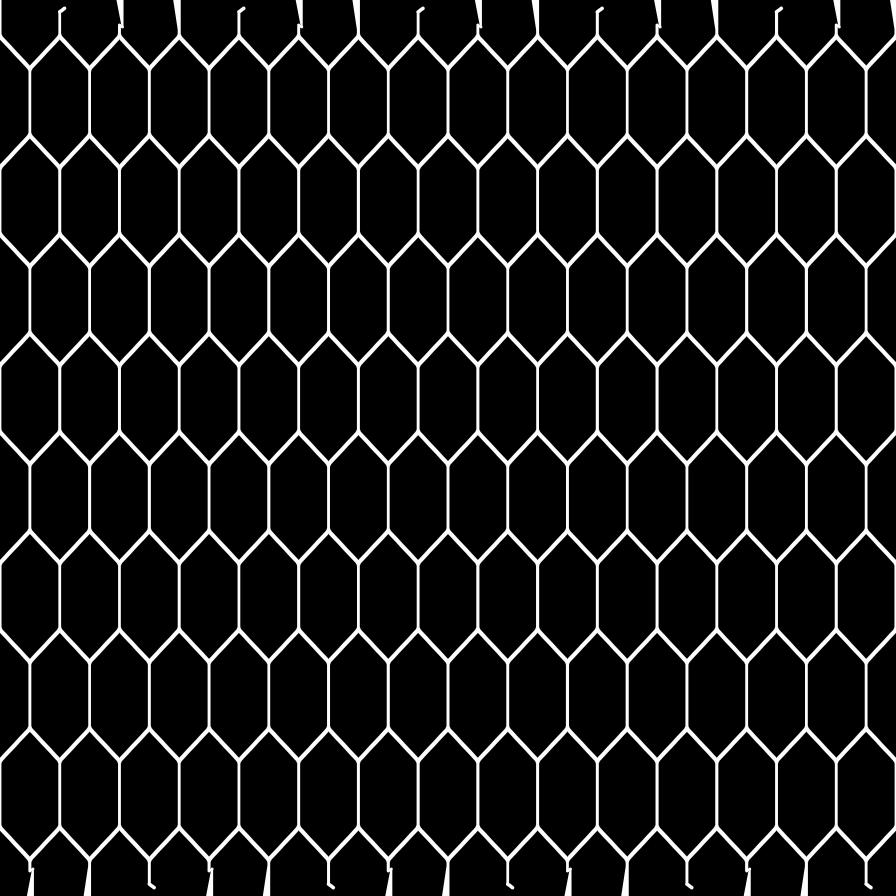
Give the GLSL for this pattern, as a WebGL 2 fragment shader.

```glsl
#version 300 es
precision highp float;

uniform vec2 u_resolution;
out vec4 outColor;

// Lengths are measured in column widths
const float COLUMNS = 15.0;
const float ROW_PITCH = 1.6553;
const float FIRST_PEAK = 0.613;
const float ZIGZAG_HEIGHT = 0.535;
const float UPRIGHT_RADIUS = 0.0245;
const float DIAGONAL_RADIUS = 0.035;
const float JOINT_BLEND = 0.03;
const vec3 GROUND = vec3(0.0);
const vec3 WIRE = vec3(0.99);

float hash(vec2 p) {
    return fract(sin(dot(p, vec2(127.1, 311.7))) * 43758.5);
}

float segment(vec2 p, vec2 a, vec2 b) {
    vec2 ab = b - a;
    return length(p - a - ab * clamp(dot(p - a, ab) / dot(ab, ab), 0.0, 1.0));
}

float smoothMin(float a, float b, float k) {
    float h = max(k - abs(a - b), 0.0) / k;
    return min(a, b) - h * h * k * 0.25;
}

// Sliver whose left side slopes inward away from the border
float sliver(vec2 p, float leftAtBorder, float leftAtTip, float right, float size) {
    float left = mix(leftAtBorder, leftAtTip, p.y / size);
    return max(max(left - p.x, p.x - right), p.y - size);
}

// Frayed wire ends; p.y is the distance from the nearest border
float frayedEnd(vec2 p, float kind) {
    if (kind < 0.5) return segment(p, vec2(0.0, 0.2), vec2(0.08, 0.14)) - 0.03;
    if (kind < 1.5) {
        float tick = segment(p, vec2(0.0, 0.42), vec2(0.05, 0.45)) - 0.025;
        return min(tick, sliver(p, -0.05, 0.04, 0.068, 0.47));
    }
    return sliver(p, -0.1, -0.02, 0.02, 0.53);
}

float cutLength(float kind) {
    return kind < 0.5 ? 0.2 : (kind < 1.5 ? 0.42 : 0.0);
}

// One staggered row: zigzag, upright below it, and the adjoining joints
float wireMesh(vec2 p) {
    float depth = COLUMNS - p.y;
    float row = floor((depth - FIRST_PEAK) / ROW_PITCH);
    float odd = mod(row, 2.0);
    float shifted = p.x + 0.5 * odd;
    float column = floor(shifted);
    float side = fract(shifted) - 0.5;
    vec2 q = vec2(abs(side), depth - FIRST_PEAK - row * ROW_PITCH);

    vec2 valley = vec2(0.0, ZIGZAG_HEIGHT);
    vec2 peak = vec2(0.5, 0.0);
    vec2 nextPeak = vec2(0.0, ROW_PITCH);
    vec2 nextValley = vec2(0.5, ROW_PITCH + ZIGZAG_HEIGHT);

    float diagonal = min(segment(q, valley, peak),
                         segment(q, nextPeak, nextValley)) - DIAGONAL_RADIUS;
    float radius = UPRIGHT_RADIUS * mix(0.93, 1.07, hash(vec2(column, row)));
    float upright = segment(q, valley, nextPeak) - radius;
    float upperUpright = segment(q, peak, vec2(0.5, -1.0)) - UPRIGHT_RADIUS;

    // Uprights reaching the border break in a cycle of three
    float border = min(depth, p.y);
    float kind = mod(column + 1.0 + odd, 3.0);
    upright = max(upright, cutLength(kind) - border);
    float mesh = smoothMin(diagonal, min(upright, upperUpright), JOINT_BLEND);
    return min(mesh, frayedEnd(vec2(side, border), kind));
}

void main() {
    vec2 p = gl_FragCoord.xy / u_resolution * COLUMNS;
    float pixel = COLUMNS / min(u_resolution.x, u_resolution.y);
    float coverage = clamp(0.5 - wireMesh(p) / pixel, 0.0, 1.0);
    outColor = vec4(mix(GROUND, WIRE, coverage), 1.0);
}
```
